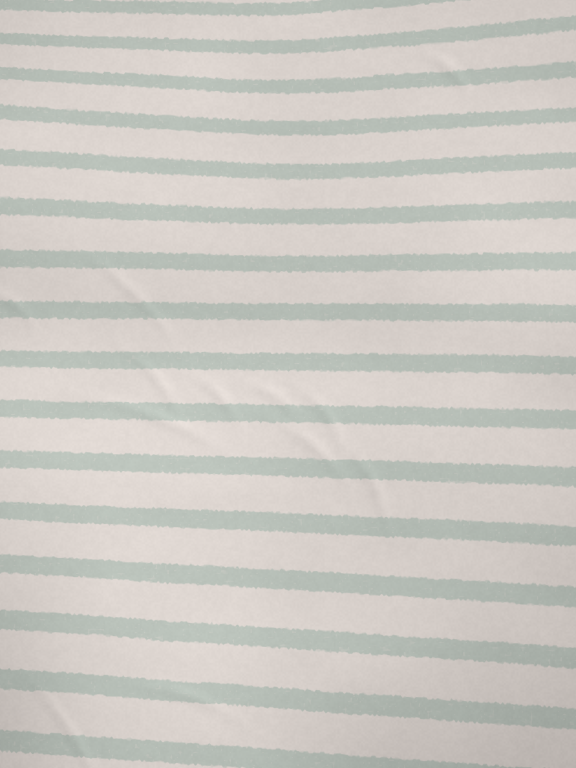
This texture is drawn by a WebGL 1 fragment shader. Its source:

```glsl
precision highp float;
// Soft jersey cloth with pale mint stripes, gently bowed and tilted, with faint creases.

uniform vec2 u_resolution;

#define CREAM vec3(0.852, 0.822, 0.802)
#define MINT vec3(0.715, 0.746, 0.716)
#define STRIPE_FILL 0.335    // stripe share of one repeat
#define FIRST_ROW 0.406      // depth of the reference stripe, from the top
#define SPACING 0.0642       // repeat height at the reference stripe
#define SPREAD 0.00111       // growth of the repeat towards the bottom
#define EDGE_FUZZ 0.0032     // raggedness of the printed edge
#define GRAIN 0.035          // strength of the cloth grain
#define CREASE_DEPTH 0.075
#define CREASES 12

float hash(vec2 p) {
  p = fract(p * vec2(0.1031, 0.1137));
  p += dot(p, p.yx + 33.33);
  return fract((p.x + p.y) * p.x * 7.31);
}

float noise(vec2 p) {
  vec2 i = floor(p), f = fract(p);
  f = f * f * (3.0 - 2.0 * f);
  return mix(mix(hash(i), hash(i + vec2(1.0, 0.0)), f.x),
             mix(hash(i + vec2(0.0, 1.0)), hash(i + vec2(1.0, 1.0)), f.x), f.y);
}

float fbm(vec2 p) {
  float sum = 0.0, amp = 0.5;
  for (int i = 0; i < 4; i++) {
    sum += amp * noise(p);
    p = p * 2.03 + 17.7;
    amp *= 0.5;
  }
  return sum;
}

// Straightens the cloth: side is -1 to 1, depth is 0 at the top and 1 at the bottom.
float flatten(float side, float depth) {
  float tilt = mix(-0.014, 0.002, smoothstep(0.0, 0.14, depth))
             + 0.025 * smoothstep(0.38, 0.92, depth);
  float bow = -0.0195 * (1.0 - smoothstep(0.15, 0.43, depth));
  float bend = (sqrt(side * side + 0.03) - 0.173) / 0.842;
  return depth - tilt * side - bow * bend;
}

// Stripe coverage, 0 to 1; repeats widen steadily with depth.
float stripes(float depth, float fuzz) {
  float pitch = sqrt(max(SPACING * SPACING + 4.0 * SPREAD * (depth - FIRST_ROW), 1e-5));
  float row = (pitch - SPACING) / (2.0 * SPREAD);
  float offCentre = abs(row - floor(row + 0.5));
  float dist = (offCentre - 0.5 * STRIPE_FILL) * pitch + fuzz;
  float soft = max(0.0016, 0.8 / u_resolution.y);
  return 1.0 - smoothstep(-soft, soft, dist);
}

// Short diagonal folds, bright on one flank and dark on the other.
float creases(vec2 p) {
  float sum = 0.0;
  for (int i = 0; i < CREASES; i++) {
    float id = float(i) * 7.3 + 2.0;
    vec2 centre = vec2(0.75 * hash(vec2(id, 11.0)), hash(vec2(id, 47.0)));
    float angle = -0.3 - 0.9 * hash(vec2(id, 83.0));
    vec2 dir = vec2(cos(angle), sin(angle));
    vec2 d = p - centre;
    float along = dot(d, dir) / mix(0.03, 0.09, hash(vec2(id, 129.0)));
    float across = (dot(d, vec2(-dir.y, dir.x)) + 0.006 * along * along) / 0.009;
    sum += across * exp(-across * across - along * along);
  }
  return sum;
}

void main() {
  vec2 uv = gl_FragCoord.xy / u_resolution;
  vec2 cloth = gl_FragCoord.xy / u_resolution.y;
  float side = uv.x * 2.0 - 1.0;
  float depth = 1.0 - uv.y;

  // Printed stripes with a woolly edge
  float fuzz = EDGE_FUZZ * (noise(cloth * vec2(330.0, 200.0)) - 0.5);
  float wobble = 0.003 * (fbm(cloth * 9.0 + 3.0) - 0.47);
  float ink = stripes(flatten(side, depth) + wobble, fuzz);

  // Broad light: dim corners, a shaded belt and darker lower right
  float light = 1.015;
  light -= 0.11 * smoothstep(0.35, 1.1, depth) * smoothstep(-0.5, 1.1, side);
  light -= 0.07 * smoothstep(0.6, 1.1, -side) * smoothstep(0.55, 1.0, depth);
  light -= 0.09 * smoothstep(0.75, 1.7, length(vec2(side, depth * 2.0 - 0.9)));
  float belt = (depth - 0.42 - 0.04 * side) / 0.06;
  light -= 0.03 * exp(-belt * belt);

  // Soft undulation, creases and fibre grain
  light += 0.10 * (fbm(cloth * vec2(4.0, 6.0) + 8.0) - 0.47);
  light += CREASE_DEPTH * creases(cloth);
  float grain = 0.6 * noise(cloth * 420.0) + 0.4 * noise(cloth * 150.0 + 31.0);
  light += GRAIN * (grain - 0.5);

  // Pale fibres showing through the dye
  float fleck = smoothstep(0.78, 1.0, noise(cloth * vec2(260.0, 300.0) + 71.0));
  vec3 color = mix(CREAM, MINT, ink * (1.0 - 0.25 * fleck));
  gl_FragColor = vec4(color * light, 1.0);
}
```
